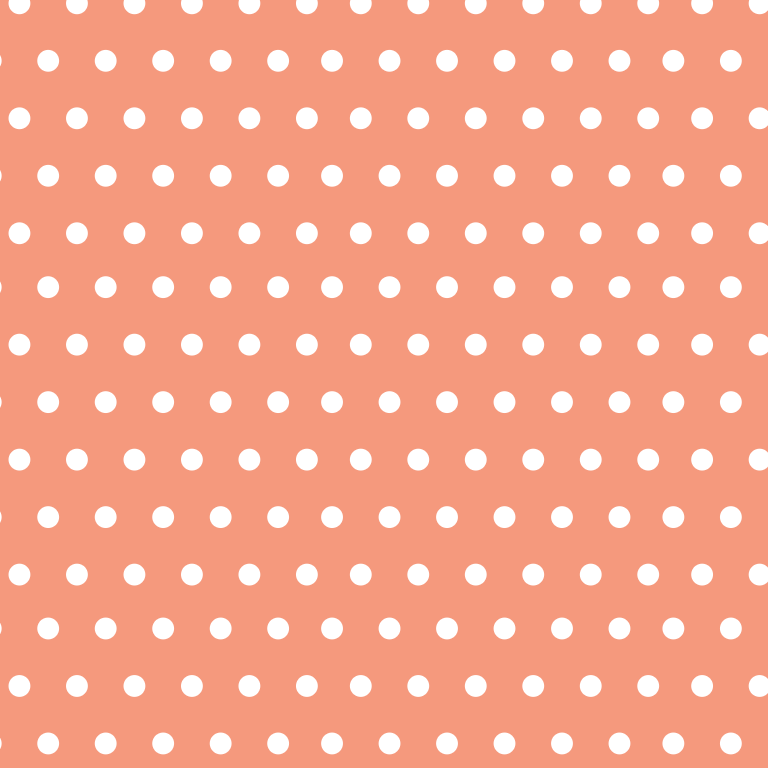
Give the GLSL for this pattern, as a Shadertoy shader.

```glsl
// White polka dots on coral, in staggered rows. The dots come in blocks of six
// by six: inside a block they are evenly spaced, and the gap between two blocks
// is slightly narrower. Each point only measures its nearest dot.

const vec3 CORAL = vec3(0.96, 0.60, 0.49);
const vec3 WHITE = vec3(1.0);

const float BLOCK = 4.0 / 9.0;            // block size, in canvas heights
const float DOTS = 6.0;                   // dots along each side of a block
const float PITCH = BLOCK * 16.0 / 95.0;  // spacing inside a block
const float RADIUS = 0.0142;
const vec2 FIRST_DOT = vec2(-0.0121, 0.3739);  // from the upper left corner

// Index, within its block, of the dot nearest to coordinate x;
// offset receives the signed distance to that dot.
float nearestDot(float x, float block, float pitch, out float offset) {
    float local = mod(x + 0.5 * pitch, block) - 0.5 * pitch;
    float index = clamp(floor(local / pitch + 0.5), 0.0, DOTS - 1.0);
    offset = local - index * pitch;
    return index;
}

// Signed distance to the nearest dot of the staggered lattice.
float dotDistance(vec2 p, float block, float pitch, float radius) {
    vec2 offset;
    float row = nearestDot(p.y, block, pitch, offset.y);
    float stagger = 0.5 * pitch * mod(row, 2.0);
    nearestDot(p.x - stagger, block, pitch, offset.x);
    return length(offset) - radius;
}

// Coverage of a shape, smoothed over one pixel.
float coverage(float dist, float pixel) {
    return clamp(0.5 - dist / pixel, 0.0, 1.0);
}

void mainImage(out vec4 fragColor, in vec2 fragCoord) {
    float pixel = 1.0 / iResolution.y;
    vec2 p = fragCoord * pixel;
    p.y = 1.0 - p.y;  // rows are counted from the top

    float dist = dotDistance(p - FIRST_DOT, BLOCK, PITCH, RADIUS);
    fragColor = vec4(mix(CORAL, WHITE, coverage(dist, pixel)), 1.0);
}
```
